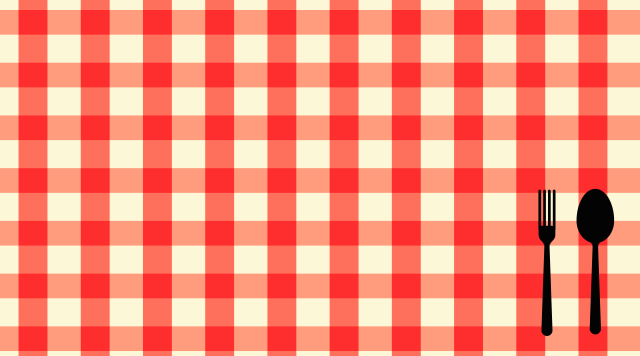
Write a WebGL 2 fragment shader that draws this pattern.

```glsl
#version 300 es
precision highp float;
// Red and cream gingham tablecloth with a black fork and spoon at lower right.

// Lengths are in canvas heights.
#define CHECK_PERIOD  vec2(0.17477, 0.14812)
#define BAND_WIDTH    vec2(0.0812, 0.0693)
#define FIRST_BAND    vec2(0.0927, 0.0486)
#define FORK_X        1.5364
#define SPOON_X       1.6723
#define TINE_SPACING  0.0135
#define TINE_RADIUS   0.0038
#define NECK_BLEND    0.012

uniform vec2 u_resolution;
out vec4 fragColor;

const vec3 CREAM      = vec3(0.99, 0.97, 0.84);
const vec3 SALMON     = vec3(1.00, 0.61, 0.49);
const vec3 CORAL      = vec3(1.00, 0.44, 0.36);
const vec3 RED        = vec3(1.00, 0.18, 0.18);
const vec3 SILHOUETTE = vec3(0.01);

// Coverage of a shape from its signed distance, one pixel wide at the edge.
float fill(float d, float pixel) {
    return clamp(0.5 - d / pixel, 0.0, 1.0);
}

float smoothMin(float a, float b, float k) {
    float h = max(k - abs(a - b), 0.0) / k;
    return min(a, b) - 0.25 * h * h * k;
}

// Upright capsule on x = 0 whose radius varies from bottom to top.
float capsule(vec2 p, float y0, float y1, float r0, float r1) {
    float h = clamp((p.y - y0) / (y1 - y0), 0.0, 1.0);
    return length(p - vec2(0.0, mix(y0, y1, h))) - mix(r0, r1, h);
}

float ellipse(vec2 p, vec2 r) {
    float k0 = length(p / r);
    float k1 = length(p / (r * r));
    return k0 * (k0 - 1.0) / max(k1, 1e-4);
}

float fork(vec2 p) {
    // Rounded head cut off where the tines begin.
    float head = max(capsule(p, 0.341, 0.45, 0.0235, 0.0235), p.y - 0.366);
    float handle = capsule(p, 0.0718, 0.316, 0.0155, 0.007);
    float d = smoothMin(head, handle, NECK_BLEND);
    for (int i = 0; i < 4; i++) {
        vec2 q = p - vec2((float(i) - 1.5) * TINE_SPACING, 0.0);
        d = min(d, capsule(q, 0.355, 0.4635, TINE_RADIUS, TINE_RADIUS));
    }
    return d;
}

float spoon(vec2 p) {
    // Egg-shaped bowl: taller above its widest line than below.
    vec2 q = p - vec2(0.0, 0.38);
    float bowl = ellipse(q, vec2(0.0528, q.y > 0.0 ? 0.0895 : 0.063));
    float handle = capsule(p, 0.0765, 0.312, 0.0158, 0.0075);
    return smoothMin(bowl, handle, NECK_BLEND);
}

// Two crossing sets of bands, with one colour for each overlap.
vec3 gingham(vec2 p, float pixel) {
    vec2 cell = fract((p - FIRST_BAND) / CHECK_PERIOD + 0.5) - 0.5;
    vec2 d = abs(cell) * CHECK_PERIOD - 0.5 * BAND_WIDTH;
    float column = fill(d.x, pixel);
    float row = fill(d.y, pixel);
    return mix(mix(CREAM, SALMON, row), mix(CORAL, RED, row), column);
}

void main() {
    float pixel = 1.0 / u_resolution.y;
    vec2 p = gl_FragCoord.xy * pixel;

    vec3 color = gingham(p, pixel);
    float cutlery = min(fork(p - vec2(FORK_X, 0.0)), spoon(p - vec2(SPOON_X, 0.0)));
    color = mix(color, SILHOUETTE, fill(cutlery, pixel));

    fragColor = vec4(color, 1.0);
}
```
